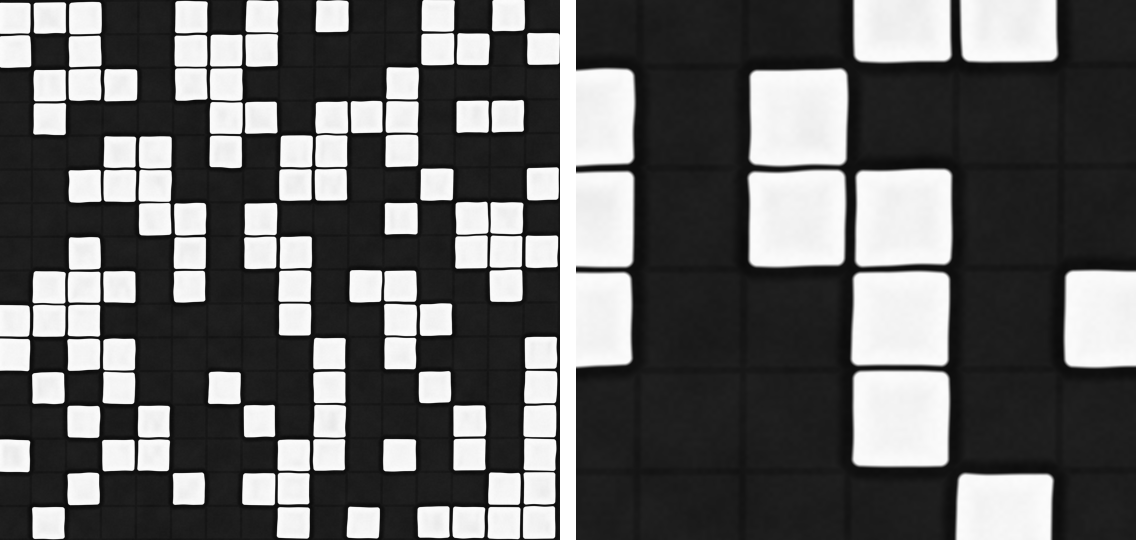
Left, the full canvas; right, a detail of the centre.
A Shadertoy shader for this pattern:

```glsl
const float GRID = 16.0;
const vec3 INK = vec3(0.112);
const vec3 HALO = vec3(0.058);
const vec3 PAPER = vec3(0.965);

float hash(vec2 p) {
    vec3 q = fract(vec3(p.xyx) * 0.1031);
    q += dot(q, q.yzx + 33.33);
    return fract((q.x + q.y) * q.z);
}

float noise(vec2 p) {
    vec2 i = floor(p), f = fract(p);
    f = f * f * (3.0 - 2.0 * f);
    float low = mix(hash(i), hash(i + vec2(1, 0)), f.x);
    float high = mix(hash(i + vec2(0, 1)), hash(i + vec2(1, 1)), f.x);
    return mix(low, high, f.y);
}

float roundedBox(vec2 p, vec2 halfSize, float radius) {
    vec2 q = abs(p) - halfSize + radius;
    return length(max(q, 0.0)) + min(max(q.x, q.y), 0.0) - radius;
}

// Grid coordinates counted from the top left, slightly out of square.
vec2 skewedGrid(vec2 uv) {
    float x = (uv.x - 0.0267 + 0.0033 * uv.y) / (0.0630 - 0.0004 * uv.y);
    float y = (uv.y - 0.0338 + 0.0068 * uv.x) / (0.0623 + 0.0004 * uv.x);
    return vec2(x, y) + 0.5;
}

// Each row lights its six to eight cells of lowest hash.
bool isLit(vec2 cell, float seed) {
    if (min(cell.x, cell.y) < 0.0 || max(cell.x, cell.y) >= GRID) return false;
    float own = hash(cell + seed);
    float rank = 0.0;
    for (float column = 0.0; column < GRID; column++) {
        rank += step(hash(vec2(column, cell.y) + seed), own);
    }
    float count = 6.0 + floor(3.0 * hash(vec2(cell.y, seed)));
    return rank <= count;
}

// Distance to one tile, with small changes of size, place and angle.
float tileDistance(vec2 p, vec2 cell) {
    vec2 jitter = vec2(hash(cell + 71.3), hash(cell + 137.9)) - 0.5;
    float tilt = 0.04 * (hash(cell + 211.7) - 0.5);
    vec2 local = p - cell - 0.5 - 0.018 * jitter;
    local += tilt * vec2(-local.y, local.x);
    vec2 halfSize = vec2(0.456, 0.469) + 0.014 * jitter.yx;
    return roundedBox(local, halfSize, 0.075);
}

float nearestTile(vec2 p, float seed) {
    vec2 home = floor(p);
    float nearest = 1.0;
    for (int j = -1; j <= 1; j++) {
        for (int i = -1; i <= 1; i++) {
            vec2 cell = home + vec2(i, j);
            if (isLit(cell, seed)) nearest = min(nearest, tileDistance(p, cell));
        }
    }
    return nearest;
}

vec3 inkColor(vec2 p, float dist) {
    float halo = 1.0 - smoothstep(0.06, 0.19, dist);
    vec2 edge = 0.5 - abs(fract(p) - 0.5);
    float seam = 1.0 - smoothstep(0.01, 0.06, min(edge.x, edge.y));
    float mottle = noise(p * 2.3) + 0.5 * noise(p * 7.0 + 19.0) - 0.75;
    return mix(INK, HALO, max(halo, 0.45 * seam)) + 0.018 * mottle;
}

vec3 paperColor(vec2 p, float dist) {
    float smudge = noise(p * vec2(5.0, 3.0) + 40.0) * noise(p * 2.0 + 8.0);
    float middle = smoothstep(0.04, 0.25, -dist);
    return PAPER + 0.015 * (1.0 - middle) - 0.06 * smudge * middle;
}

void mainImage(out vec4 fragColor, in vec2 fragCoord) {
    vec2 uv = fragCoord / iResolution.xy;
    uv.y = 1.0 - uv.y;
    vec2 p = skewedGrid(uv);

    // Uneven printed edges
    vec2 wobble = vec2(noise(p * 3.0 + 5.0), noise(p * 3.0 + 57.0)) - 0.5;
    float dist = nearestTile(p + 0.028 * wobble, 23.0);

    float softness = max(0.022, 0.7 * GRID / iResolution.y);
    float coverage = 1.0 - smoothstep(-softness, softness, dist);
    vec3 color = mix(inkColor(p, dist), paperColor(p, dist), coverage);

    // Fine grain
    color += 0.012 * (noise(p * 22.0) - 0.5);
    fragColor = vec4(clamp(color, 0.0, 1.0), 1.0);
}
```
